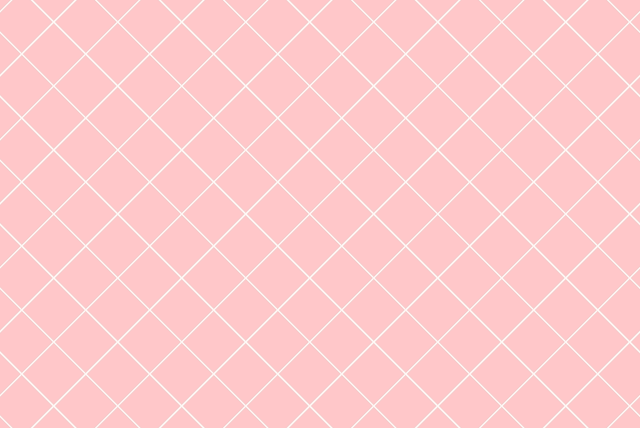
Reproduce this pattern procedurally as a Shadertoy shader.

```glsl
// Thin white diagonal lines crossing on flat pink, forming a lattice of diamonds.
// Two rotated axes are folded to their nearest line; every other line is a
// touch heavier, and a faint dusky fringe softens the line edges.

const float REPEATS_ACROSS = 10.0;             // diamonds along the canvas width
const vec2  CROSSING = vec2(-0.0161, 0.0);     // a crossing, from canvas centre
const float LINE_WIDTH = 0.0023;               // in canvas widths
const float WEIGHT_VARIATION = 0.08;           // alternate lines: thinner, heavier
const float FRINGE_WIDTH = 0.0015;             // beyond each side of a line
const vec3  PINK   = vec3(1.0, 0.78, 0.79);
const vec3  FRINGE = vec3(0.96, 0.785, 0.785);
const vec3  WHITE  = vec3(0.995, 0.98, 0.97);

// Signed distance to the edge of the nearest line, for both diagonal families.
vec2 diagonalLines(vec2 p) {
    vec2 axes = vec2(p.x + p.y, p.x - p.y) * REPEATS_ACROSS;
    vec2 index = floor(axes + 0.5);
    vec2 toCentre = abs(axes - index) / (REPEATS_ACROSS * sqrt(2.0));
    vec2 weight = 1.0 + WEIGHT_VARIATION * (2.0 * mod(index, 2.0) - 1.0);
    return toCentre - 0.5 * LINE_WIDTH * weight;
}

// Antialiased coverage of a shape from its signed distance.
float coverage(float dist, float pixel) {
    return clamp(0.5 - dist / pixel, 0.0, 1.0);
}

void mainImage(out vec4 fragColor, in vec2 fragCoord) {
    // Canvas widths, measured from a crossing.
    float pixel = 1.0 / iResolution.x;
    vec2 p = (fragCoord - 0.5 * iResolution.xy) * pixel - CROSSING;

    vec2 lines = diagonalLines(p);
    float dist = min(lines.x, lines.y);

    // Fringe first, then the line itself.
    vec3 color = mix(PINK, FRINGE, coverage(dist - FRINGE_WIDTH, pixel));
    color = mix(color, WHITE, coverage(dist, pixel));
    fragColor = vec4(color, 1.0);
}
```
